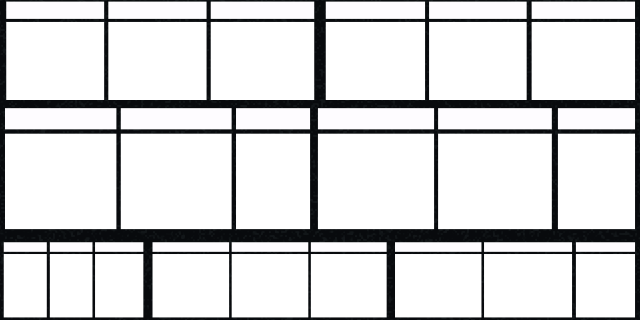
Write a Shadertoy shader that draws this pattern.

```glsl
float hash(vec2 p) {
    return fract(sin(dot(p, vec2(127.1, 311.7))) * 43758.5453);
}

float valueNoise(vec2 p) {
    vec2 cell = floor(p);
    vec2 f = fract(p);
    f = f * f * (3.0 - 2.0 * f);
    float low = mix(hash(cell), hash(cell + vec2(1, 0)), f.x);
    float high = mix(hash(cell + vec2(0, 1)), hash(cell + vec2(1, 1)), f.x);
    return mix(low, high, f.y);
}

// Smoothed coverage of the interval from lo to hi
float span(float x, float lo, float hi, float blur) {
    return clamp((x - lo) / blur + 0.5, 0.0, 1.0)
         * clamp((hi - x) / blur + 0.5, 0.0, 1.0);
}

// Smoothed coverage of a bar given by its centre and width
float bar(float x, float centre, float width, float blur) {
    return span(x, centre - 0.5 * width, centre + 0.5 * width, blur);
}

// columns: left, two dividers, right; row: bottom, transom, top, transom width
float windowGlass(vec2 p, vec4 columns, vec2 dividerWidths, vec4 row, float blur) {
    float opening = span(p.x, columns.x, columns.w, blur)
                  * span(p.y, row.x, row.z, blur);
    float dividers = max(bar(p.x, columns.y, dividerWidths.x, blur),
                         bar(p.x, columns.z, dividerWidths.y, blur));
    float transom = bar(p.y, row.y, row.w, blur);
    return opening * (1.0 - dividers) * (1.0 - transom);
}

vec3 frameColour(vec2 p) {
    vec3 ink = vec3(0.03, 0.04, 0.05);
    vec3 charcoal = vec3(0.10, 0.12, 0.13);
    float mottle = valueNoise(p * 160.0);
    return mix(ink, charcoal, 0.6 * smoothstep(0.55, 0.9, mottle));
}

void mainImage(out vec4 fragColor, in vec2 fragCoord) {
    // Canvas spans 2 by 1
    vec2 p = fragCoord / iResolution.xy * vec2(2.0, 1.0);
    float blur = 1.0 / iResolution.y;

    const int windowCount = 7;
    vec4 rows[3] = vec4[3](
        vec4(0.6875, 0.9362, 0.995, 0.0095),
        vec4(0.284, 0.589, 0.662, 0.0135),
        vec4(0.008, 0.2096, 0.243, 0.0068));
    vec4 columns[windowCount] = vec4[windowCount](
        vec4(0.0195, 0.332, 0.652, 0.982),
        vec4(1.018, 1.3346, 1.6536, 1.9845),
        vec4(0.0156, 0.3706, 0.7307, 0.969),
        vec4(0.9935, 1.3628, 1.734, 1.9845),
        vec4(0.0117, 0.151, 0.293, 0.448),
        vec4(0.4766, 0.72, 0.9674, 1.2083),
        vec4(1.2344, 1.5086, 1.7937, 1.9845));
    vec2 dividerWidths[windowCount] = vec2[windowCount](
        vec2(0.013), vec2(0.0125, 0.0155),
        vec2(0.0137), vec2(0.0125, 0.019),
        vec2(0.0095, 0.008), vec2(0.008), vec2(0.008, 0.012));

    // Two windows in each upper row, three in the lowest
    float glass = 0.0;
    float header = 0.0;
    for (int i = 0; i < windowCount; i++) {
        vec4 row = rows[min(i / 2, 2)];
        glass = max(glass, windowGlass(p, columns[i], dividerWidths[i], row, blur));
        header = max(header, span(p.y, row.y, row.z, blur));
    }

    vec3 glassColour = mix(vec3(1.0), vec3(0.995, 0.99, 1.0), header);
    fragColor = vec4(mix(frameColour(p), glassColour, glass), 1.0);
}
```
